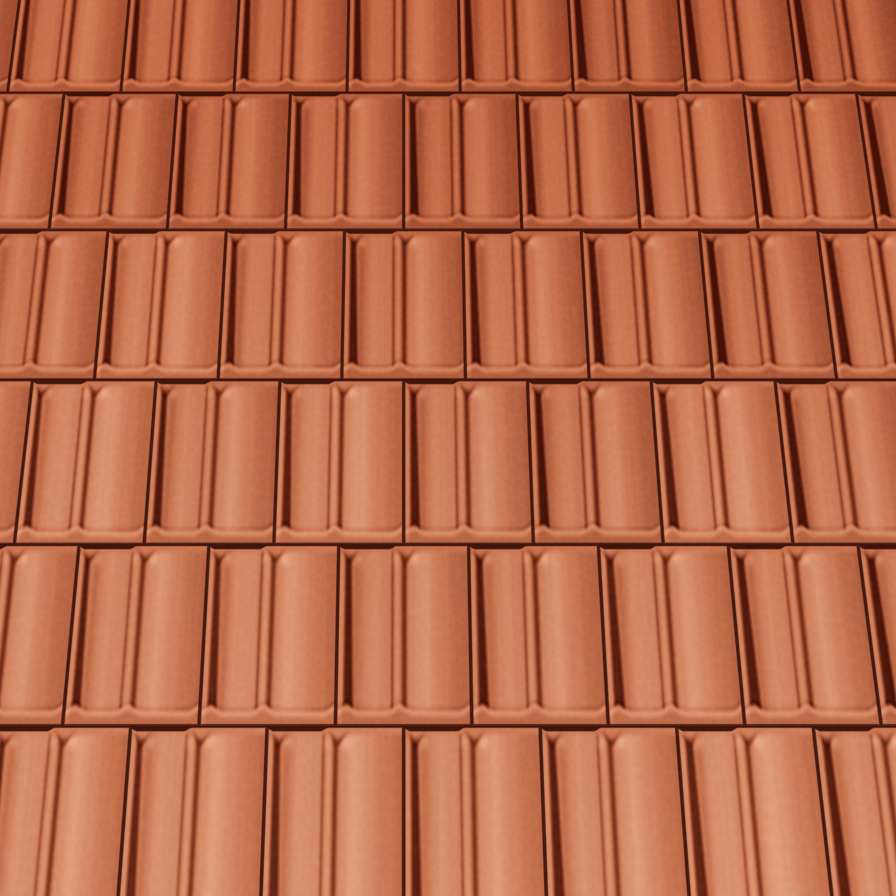
Write a Shadertoy shader that draws this texture.

```glsl
// Staggered rows of fluted terracotta roof tiles receding up a sunlit slope.

const vec3 DEEP  = vec3(0.27, 0.07, 0.03);
const vec3 UMBER = vec3(0.54, 0.24, 0.14);
const vec3 CLAY  = vec3(0.78, 0.45, 0.31);
const vec3 GLOW  = vec3(0.90, 0.65, 0.51);

float hash(vec2 p) {
    return fract(sin(dot(p, vec2(127.1, 311.7))) * 4375.85);
}

// Distance to the nearest scattered cell centre.
float cellular(vec2 p) {
    vec2 cell = floor(p);
    float nearest = 2.0;
    for (int j = -1; j <= 1; j++)
    for (int i = -1; i <= 1; i++) {
        vec2 c = cell + vec2(i, j);
        vec2 centre = c + vec2(hash(c), hash(c + 17.3));
        nearest = min(nearest, length(p - centre));
    }
    return nearest;
}

// Soft ridge of height one at the given centre.
float bump(float x, float centre, float radius) {
    float d = (x - centre) / radius;
    return exp(-d * d);
}

float band(float x, float a, float b, float soft) {
    return smoothstep(a - soft, a + soft, x) * (1.0 - smoothstep(b - soft, b + soft, x));
}

// Light across the two pans and the ribs between them.
float fluteShade(vec2 q, float shadowWidth, float px) {
    float s = 0.10 * bump(q.x, 0.28, 0.11) + 0.17 * bump(q.x, 0.65, 0.10);
    s -= 0.13 * smoothstep(0.76, 1.0, q.x);
    s -= 0.62 * band(q.x, 0.055, 0.085 + shadowWidth, max(0.018, px));
    s -= 0.12 * bump(q.x, 0.15, 0.04);
    s -= 0.30 * bump(q.x, 0.415, max(0.014, px));
    s += 0.10 * bump(q.x, 0.455, 0.02);
    s -= 0.50 * bump(q.x, 0.505, max(0.022, px));
    return s;
}

// Rounded notches where the flutes emerge under the row above.
float crownShade(vec2 q, float head) {
    float notch = bump(q.x, 0.09, 0.055) + bump(q.x, 0.52, 0.055);
    float glint = bump(q.x, 0.15, 0.035) + bump(q.x, 0.58, 0.04) + 0.6 * bump(q.x, 0.43, 0.03);
    return 0.20 * glint * bump(q.y, 0.085, 0.035)
         - 0.42 * notch * bump(q.y, head, 0.022);
}

// Raised lip that closes the lower end of the pans.
float lipShade(float y, float lip) {
    return 0.13 * bump(y, lip + 0.005, 0.014)
         - 0.10 * bump(y, lip - 0.022, 0.014)
         - 0.10 * smoothstep(lip + 0.015, lip + 0.045, y);
}

// Narrow streaks along the tile.
float streaks(float x, float phase) {
    return 0.5 * sin(x * 47.0 + phase) + 0.3 * sin(x * 83.0 + phase * 2.3)
         + 0.2 * sin(x * 131.0 - phase);
}

vec3 clayRamp(float s) {
    vec3 c = mix(DEEP, UMBER, clamp(s * 3.0, 0.0, 1.0));
    c = mix(c, CLAY, clamp(s * 3.0 - 1.0, 0.0, 1.0));
    return mix(c, GLOW, clamp(s * 3.0 - 2.0, 0.0, 1.0));
}

void mainImage(out vec4 fragColor, in vec2 fragCoord) {
    vec2 uv = fragCoord / iResolution.xy;
    float down = 1.0 - uv.y;

    // Perspective: tile width grows downward, rows follow its inverse.
    float width = 0.1225 + 0.0368 * down;
    float slope = (7.918 - 1.0 / width) / 0.338;
    float row = floor(slope);
    float across = (uv.x - 0.4505) / width + 0.5 * mod(row, 2.0);
    vec2 id = vec2(floor(across), row);
    vec2 q = vec2(fract(across), fract(slope));
    float px = 1.0 / (iResolution.x * width);
    float py = 0.0368 / (0.338 * width * width * iResolution.y);
    float rnd = hash(id);

    // Curved ends of the flutes, slightly different on each tile.
    float head = 0.035 + 0.05 * (bump(q.x, 0.09, 0.05) + bump(q.x, 0.52, 0.05));
    float lip = 0.935 + 0.008 * (rnd - 0.5)
              - 0.035 * (bump(q.x, 0.08, 0.05) + bump(q.x, 0.47, 0.06) + bump(q.x, 1.0, 0.05));
    float flute = band(q.y, head + 0.01, lip - 0.005, 0.022);
    float shadowWidth = 0.012 + 0.03 * q.y + 0.02 * (uv.x - 0.4);

    // Relief, tile variation, weathering and overall light.
    float shade = 0.71 + flute * fluteShade(q, shadowWidth, px);
    shade += crownShade(q, head) + lipShade(q.y, lip);
    shade += 0.08 * bump(q.x, 0.03, 0.014);
    shade += 0.07 * (rnd - 0.5) + 0.022 * flute * streaks(q.x, rnd * 6.28);
    shade += 0.05 * (cellular(vec2(across * 22.0, slope * 26.0)) - 0.45);
    shade += mix(-0.09, 0.06, down) - 0.08 * uv.x * (1.0 - down);
    vec3 color = clayRamp(shade) * mix(vec3(0.98, 0.91, 0.86), vec3(1.0), smoothstep(0.0, 0.6, down));

    // Gaps between tiles and the shadow thrown by the row above.
    float joint = 1.0 - smoothstep(0.010 - px * 0.5, 0.012 + px, min(q.x, 1.0 - q.x));
    float overhang = 0.012 + 0.018 * band(q.x, 0.02, 0.42, 0.03);
    float topShadow = 1.0 - smoothstep(overhang - py, overhang + py, q.y);
    float lowerEdge = smoothstep(0.992 - py, 0.992 + py, q.y);
    float dark = max(0.88 * joint, max(0.92 * topShadow, 0.8 * lowerEdge));
    fragColor = vec4(mix(color, DEEP * 0.75, dark), 1.0);
}
```
